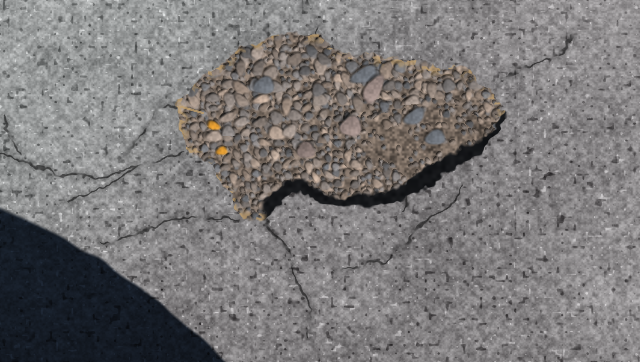
Write a WebGL 1 fragment shader that draws this texture.

```glsl
precision highp float;
uniform vec2 u_resolution;

float hash(vec2 p) {
  return fract(sin(dot(p, vec2(127.1, 311.7))) * 43758.5453);
}

float noise(vec2 p) {
  vec2 i = floor(p), f = fract(p);
  f = f * f * (3.0 - 2.0 * f);
  return mix(mix(hash(i), hash(i + vec2(1, 0)), f.x),
             mix(hash(i + vec2(0, 1)), hash(i + vec2(1, 1)), f.x), f.y);
}

vec2 jitter(vec2 p) {
  return vec2(noise(p), noise(p + 37.3)) - 0.5;
}

float ramp(float a, float b, float x) {
  return clamp((x - a) / (b - a), 0.0, 1.0);
}

float segment(vec2 p, vec2 a, vec2 b) {
  vec2 d = b - a;
  return length(p - a - d * clamp(dot(p - a, d) / dot(d, d), 0.0, 1.0));
}

// Rims of the pothole as heights over x
float upperRim(float x) {
  return 0.724 + 0.057 * ramp(0.495, 0.553, x) + 0.092 * ramp(0.553, 0.668, x)
    + 0.033 * ramp(0.668, 0.79, x) - 0.04 * ramp(0.885, 0.92, x)
    - 0.055 * ramp(0.92, 1.29, x) - 0.125 * ramp(1.3, 1.398, x);
}

float lowerRim(float x) {
  return 0.65 - 0.053 * ramp(0.495, 0.515, x) - 0.047 * ramp(0.515, 0.576, x)
    - 0.154 * ramp(0.576, 0.668, x) + 0.067 * ramp(0.73, 0.805, x)
    - 0.035 * ramp(0.83, 0.93, x) + 0.02 * ramp(0.95, 1.12, x)
    + 0.132 * ramp(1.12, 1.325, x) + 0.095 * ramp(1.325, 1.398, x);
}

// Distance to a crack bent at b and c
float crack(vec2 p, vec2 a, vec2 b, vec2 c, vec2 d) {
  return min(segment(p, a, b), min(segment(p, b, c), segment(p, c, d)));
}

float cracks(vec2 p) {
  float d = crack(p, vec2(0, 0.58), vec2(0.18, 0.52), vec2(0.38, 0.527), vec2(0.51, 0.58));
  d = min(d, crack(p, vec2(0.5, 0.71), vec2(0.425, 0.69), vec2(0.4, 0.64), vec2(0.355, 0.57)));
  d = min(d, crack(p, vec2(0.67, 0.39), vec2(0.48, 0.39), vec2(0.4, 0.36), vec2(0.27, 0.325)));
  d = min(d, crack(p, vec2(0.745, 0.4), vec2(0.785, 0.3), vec2(0.84, 0.2), vec2(0.86, 0.07)));
  d = min(d, crack(p, vec2(1.37, 0.77), vec2(1.5, 0.835), vec2(1.56, 0.86), vec2(1.59, 0.91)));
  d = min(d, crack(p, vec2(1.305, 0.58), vec2(1.265, 0.445), vec2(1.1, 0.3), vec2(0.92, 0.25)));
  d = min(d, min(segment(p, vec2(0, 0.67), vec2(0.06, 0.585)), segment(p, vec2(0.19, 0.45), vec2(0.38, 0.527))));
  return min(d, min(segment(p, vec2(0.855, 1), vec2(0.865, 0.9)), segment(p, vec2(1.12, 0.46), vec2(1.12, 0.41))));
}

// One stone; its shadow falls up and to the left
void pebble(inout vec3 col, vec2 p, vec2 size, float angle, vec3 tint) {
  float c = cos(angle), s = sin(angle), aa = 1.5 / u_resolution.y;
  mat2 turn = mat2(c, -s, s, c);
  vec2 q = turn * p / size;
  float wobble = 0.1 * sin(3.0 * atan(q.y, q.x) + angle * 5.0);
  col *= 1.0 - 0.5 * smoothstep(1.25, 0.85, length(turn * (p + vec2(0.003, -0.004)) / size));
  tint *= 0.88 + 0.14 * dot(p / size.x, vec2(0.5, -0.8)) + 0.18 * noise(p * 160.0 + angle * 9.0);
  col = mix(col, tint, smoothstep(aa, -aa, (length(q) - 1.0 + wobble) * size.y));
}

void gravel(inout vec3 col, vec2 p, float scale, float amount) {
  for (int j = -1; j <= 1; j++) {
    for (int i = -1; i <= 1; i++) {
      vec2 id = floor(p * scale) + vec2(i, j);
      float h = hash(id + scale), k = hash(id + 71.7);
      vec2 centre = (id + 0.2 + 0.6 * vec2(hash(id + 3.1), hash(id + 8.6))) / scale;
      vec3 tint = mix(vec3(0.43, 0.44, 0.46), vec3(0.69, 0.61, 0.55), k) * (0.8 + 0.35 * hash(id + 19.0));
      if (hash(id + 5.5) < amount)
        pebble(col, p - centre, vec2(0.32 + 0.24 * k, 0.24 + 0.17 * h) / scale, h * 6.28, tint);
    }
  }
}

vec3 asphalt(vec2 p) {
  vec3 col = mix(vec3(0.6, 0.61, 0.61), vec3(0.51, 0.5, 0.505), smoothstep(0.2, 0.95, p.x * 0.6 + 0.7 - 0.7 * p.y));
  col += 0.05 * smoothstep(1.2, 1.75, p.x) + 0.08 * noise(p * 6.0) - 0.23;
  col += 0.16 * noise(p * 125.0) + 0.13 * noise(p * 65.0 + 9.0) + 0.1 * noise(p * 240.0);
  col -= 0.22 * smoothstep(0.76, 0.95, noise(p * 85.0 + 40.0));
  return col + 0.19 * smoothstep(0.83, 0.97, noise(p * 95.0 + 80.0));
}

void main() {
  vec2 p = gl_FragCoord.xy / u_resolution.y;
  float aa = 1.5 / u_resolution.y;
  vec2 w = p + 0.018 * jitter(p * 28.0) + 0.01 * jitter(p * 90.0);

  // Pavement and cracks
  vec3 col = asphalt(p);
  float gap = cracks(w + 0.03 * jitter(p * 13.0));
  col *= 1.0 - 0.14 * smoothstep(0.025, 0.0, gap);
  col *= 1.0 - 0.5 * smoothstep(0.2, 0.55, noise(p * 32.0)) * smoothstep(0.005, 0.001, gap);

  // Pothole floor: dirt, then stones from fine to coarse
  float low = w.y - lowerRim(w.x);
  float inside = min(min(upperRim(w.x) - w.y, low), min(w.x - 0.495, 1.398 - w.x));
  vec3 bed = vec3(0.45, 0.4, 0.36) * (0.5 + 0.6 * noise(p * 150.0) + 0.4 * noise(p * 70.0));
  float bare = smoothstep(0.08, 0.22, length((p - vec2(1.17, 0.61)) * vec2(0.8, 1.5)));
  gravel(bed, p, 62.0, 0.35 + 0.4 * bare);
  gravel(bed, p, 36.0, 0.7 * bare);
  gravel(bed, p, 23.0, 0.5 * bare * smoothstep(0.48, 0.68, p.y));
  vec3 slate = vec3(0.45, 0.47, 0.5), rose = vec3(0.62, 0.55, 0.53), leaf = vec3(0.88, 0.61, 0.2);
  pebble(bed, p - vec2(0.97, 0.65), vec2(0.029, 0.027), 0.4, rose);
  pebble(bed, p - vec2(1.007, 0.793), vec2(0.038, 0.02), 0.45, slate);
  pebble(bed, p - vec2(1.032, 0.753), vec2(0.042, 0.021), 1.05, rose);
  pebble(bed, p - vec2(0.73, 0.763), vec2(0.028, 0.023), 0.3, slate);
  pebble(bed, p - vec2(0.845, 0.585), vec2(0.024, 0.022), 0.0, rose * 0.87);
  pebble(bed, p - vec2(1.146, 0.678), vec2(0.031, 0.018), 0.6, slate);
  pebble(bed, p - vec2(1.203, 0.62), vec2(0.027, 0.02), 0.2, slate);
  pebble(bed, p - vec2(0.59, 0.653), vec2(0.017, 0.011), -0.4, leaf);
  pebble(bed, p - vec2(0.613, 0.583), vec2(0.015, 0.011), 0.2, leaf);

  // Straw along the rim
  float straw = smoothstep(0.035, 0.0, inside) * smoothstep(0.5, 0.75, noise(w * vec2(70, 110)));
  straw = max(straw, smoothstep(0.004, 0.002, segment(p, vec2(0.5, 0.705), vec2(0.56, 0.688))));
  bed = mix(bed, vec3(0.76, 0.63, 0.43), 0.8 * straw);

  // Shadow under the lower rim
  float depth = 0.05 - 0.023 * ramp(0.75, 0.92, w.x) + 0.022 * ramp(1.0, 1.13, w.x) - 0.03 * ramp(1.22, 1.4, w.x);
  float shade = smoothstep(depth + 0.006, depth - 0.006, low) * smoothstep(0.722, 0.742, w.x);
  bed = mix(bed, vec3(0.05, 0.055, 0.065) + 0.06 * noise(p * 80.0), shade);
  col = mix(col, bed, smoothstep(-aa, aa, inside));

  // Large cast shadow in the corner
  float border = 0.418 - 0.38 * p.x - 0.48 * p.x * p.x + 0.012 * noise(p * 18.0);
  col *= mix(vec3(1), vec3(0.15, 0.2, 0.27), smoothstep(0.007, -0.007, p.y - border));
  gl_FragColor = vec4(col, 1);
}
```
